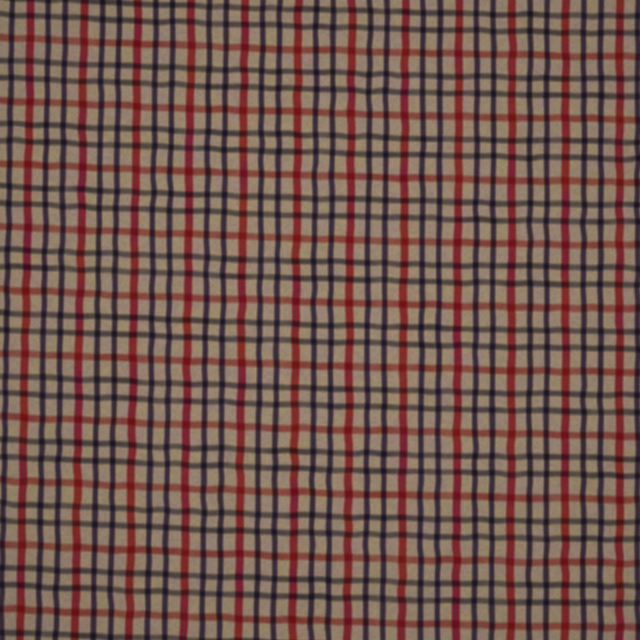
Reproduce this texture procedurally as a three.js fragment shader.

```glsl
// Woven tattersall check: red and navy stripes on tan cloth, slightly skewed and worn.
varying vec2 vUv;

const vec3 TAN = vec3(0.585, 0.510, 0.425);
const vec3 WARP_RED = vec3(0.490, 0.150, 0.175);
const vec3 WARP_NAVY = vec3(0.205, 0.155, 0.215);
const vec3 WEFT_RED_TINT = vec3(0.86, 0.52, 0.53);   // weft colours multiply the warp
const vec3 WEFT_NAVY_TINT = vec3(0.52, 0.52, 0.59);

const float WARP_ANCHOR = 0.968;              // x of the red stripe that stays upright
const vec2 WARP_PERIOD = vec2(0.0851, 0.0836); // at bottom and top edge
const float WEFT_START = 0.0586;              // first red weft, down from the top
const float WEFT_PERIOD = 0.0979;
const float WEFT_STRETCH = 0.00133;           // repeats grow slightly downward
const vec2 WEFT_SAG = vec2(0.0482, -0.0182);  // linear and quadratic droop along x

// Stripe widths and navy positions are fractions of one repeat.
const float WARP_RED_WIDTH = 0.145;
const float WARP_NAVY_WIDTH = 0.100;
const float WEFT_RED_WIDTH = 0.110;
const float WEFT_NAVY_WIDTH = 0.090;
const vec2 WARP_NAVY_AT = vec2(0.335, 0.650);
const vec2 WEFT_NAVY_AT = vec2(0.360, 0.630);
const float SOFTNESS = 0.034;

const float THREADS = 256.0;
const float GRAIN = 0.07;

float hash(vec2 p) {
  p = fract(p * vec2(0.1031, 0.1030));
  p += dot(p, p.yx + 33.33);
  return fract((p.x + p.y) * p.x * 43.7);
}

float noise(vec2 p) {
  vec2 i = floor(p);
  vec2 f = fract(p);
  f = f * f * (3.0 - 2.0 * f);
  return mix(mix(hash(i), hash(i + vec2(1.0, 0.0)), f.x),
             mix(hash(i + vec2(0.0, 1.0)), hash(i + vec2(1.0, 1.0)), f.x), f.y);
}

// Soft stripe repeating once per unit, centred at the given phase.
float stripe(float t, float centre, float width) {
  float d = abs(fract(t - centre + 0.5) - 0.5);
  return 1.0 - smoothstep(-SOFTNESS, SOFTNESS, d - 0.5 * width);
}

float stripePair(float t, vec2 centres, float width) {
  return max(stripe(t, centres.x, width), stripe(t, centres.y, width));
}

void main() {
  vec2 uv = vUv;

  // Cloth coordinates: fanned warp, sagging weft, slight hand-woven wobble
  float warp = (uv.x - WARP_ANCHOR) / mix(WARP_PERIOD.x, WARP_PERIOD.y, uv.y);
  float sag = uv.x * (WEFT_SAG.x + WEFT_SAG.y * uv.x);
  float weft = (1.0 - uv.y - WEFT_START - sag) / WEFT_PERIOD;
  weft -= WEFT_STRETCH * weft * weft;
  warp += 0.035 * (noise(uv * vec2(24.0, 40.0)) - 0.5);
  weft += 0.035 * (noise(uv * vec2(40.0, 24.0) + 70.0) - 0.5);

  // Tan ground with faint warm and cool patches
  float patchy = noise(uv * 55.0 + 11.0) - 0.5;
  vec3 color = TAN + patchy * vec3(0.015, 0.025, -0.045);

  // Warp stripes, the reds drifting between crimson and rust
  float rust = noise(vec2(floor(warp + 0.5) * 7.3, uv.y * 22.0)) - 0.5;
  vec3 red = WARP_RED + rust * vec3(0.05, 0.05, -0.07);
  color = mix(color, red, stripe(warp, 0.0, WARP_RED_WIDTH));
  color = mix(color, WARP_NAVY, 0.95 * stripePair(warp, WARP_NAVY_AT, WARP_NAVY_WIDTH));

  // Weft stripes, unevenly faded along their length
  float fade = 0.80 + 0.35 * noise(uv * vec2(30.0, 14.0) + 31.0);
  float weftRed = stripe(weft, 0.0, WEFT_RED_WIDTH);
  float weftNavy = stripePair(weft, WEFT_NAVY_AT, WEFT_NAVY_WIDTH);
  color *= mix(vec3(1.0), WEFT_RED_TINT, weftRed * fade);
  color *= mix(vec3(1.0), WEFT_NAVY_TINT, weftNavy * fade);

  // Thread grain and gentle falloff of light
  float grain = noise(uv * THREADS) + 0.5 * noise(uv * THREADS * vec2(0.4, 0.7)) - 0.75;
  color *= 1.0 + GRAIN * grain;
  vec2 fromCentre = uv - vec2(0.5, 0.55);
  color *= 1.03 - 0.22 * dot(fromCentre, fromCentre);

  gl_FragColor = vec4(clamp(color, 0.0, 1.0), 1.0);
}
```
